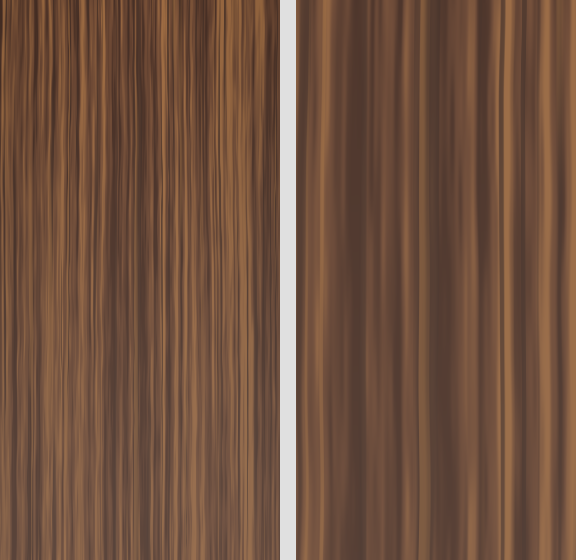
Left, the full canvas; right, a detail of the centre.
A Shadertoy shader for this texture:

```glsl
float hash(vec2 p) {
    vec3 q = fract(vec3(p.xyx) * 0.1031);
    q += dot(q, q.yzx + 33.33);
    return fract((q.x + q.y) * q.z);
}

// Smooth random value along one vertical strand, with its own phase
float strand(float column, float y, float seed) {
    float t = y + 7.0 * hash(vec2(column, seed));
    float row = floor(t);
    float a = hash(vec2(column + seed * 17.0, row));
    float b = hash(vec2(column + seed * 17.0, row + 1.0));
    return mix(a, b, smoothstep(0.0, 1.0, t - row));
}

// Neighbouring strands blended sideways; scale = strands and changes per unit
float grain(vec2 p, vec2 scale, float seed) {
    vec2 q = p * scale;
    float column = floor(q.x);
    float blend = smoothstep(0.0, 1.0, q.x - column);
    return mix(strand(column, q.y, seed), strand(column + 1.0, q.y, seed), blend);
}

// Gentle sideways wander shared by nearby strands
vec2 wander(vec2 p, float amount) {
    float slow = grain(p, vec2(5.0, 1.6), 1.0) - 0.5;
    float quick = grain(p, vec2(12.0, 8.0), 2.0) - 0.5;
    return p + vec2(amount * (slow + 0.25 * quick), 0.0);
}

// Brightness of the wood from broad bands down to fine fibres
float woodTone(vec2 p, float contrast) {
    float tone = 0.36 * (grain(p, vec2(15.0, 0.35), 3.0) - 0.5);
    tone += 0.40 * (grain(p, vec2(62.0, 0.5), 4.0) - 0.5);
    tone += 0.62 * (grain(p, vec2(127.0, 0.8), 5.0) - 0.5);
    tone += 0.26 * (grain(p, vec2(210.0, 9.0), 6.0) - 0.5);
    return 0.53 + contrast * tone;
}

// Thin streaks where the grain exceeds a threshold
float streaks(vec2 p, vec2 scale, float threshold, float seed) {
    return smoothstep(threshold, threshold + 0.16, grain(p, scale, seed));
}

vec3 woodColor(float tone) {
    vec3 umber = vec3(0.275, 0.18, 0.14);
    vec3 brown = vec3(0.42, 0.277, 0.197);
    vec3 amber = vec3(0.61, 0.415, 0.255);
    vec3 color = mix(umber, brown, smoothstep(-0.15, 0.55, tone));
    return mix(color, amber, smoothstep(0.42, 1.15, tone));
}

// Pale sheen that grows towards the bottom: a veil plus a cool lift
vec3 addSheen(vec3 color, vec2 uv, float strength) {
    vec3 veil = vec3(0.48, 0.37, 0.31);
    vec3 lift = vec3(0.014, 0.026, 0.034);
    float amount = smoothstep(1.1, 0.0, uv.y + 0.08 * (0.5 - uv.x));
    return mix(color, veil, strength * amount) + lift * amount;
}

void mainImage(out vec4 fragColor, in vec2 fragCoord) {
    vec2 uv = fragCoord / iResolution.xy;
    vec2 p = wander(fragCoord / iResolution.x, 0.013);

    // Base grain with dark veins and golden threads
    vec3 color = woodColor(woodTone(p, 1.65));
    vec3 vein = vec3(0.245, 0.17, 0.14);
    vec3 gold = vec3(0.63, 0.43, 0.25);
    color = mix(color, vein, 0.70 * streaks(p, vec2(118.0, 0.6), 0.70, 8.0));
    color = mix(color, gold, 0.55 * streaks(p, vec2(112.0, 0.8), 0.77, 9.0));

    // Lighting: slightly darker at the upper corners, hazy below
    float corner = smoothstep(0.25, 0.75, abs(uv.x - 0.5) + 0.25 * uv.y);
    color *= 1.02 - 0.10 * corner;
    color = addSheen(color, uv, 0.32);

    fragColor = vec4(color, 1.0);
}
```
